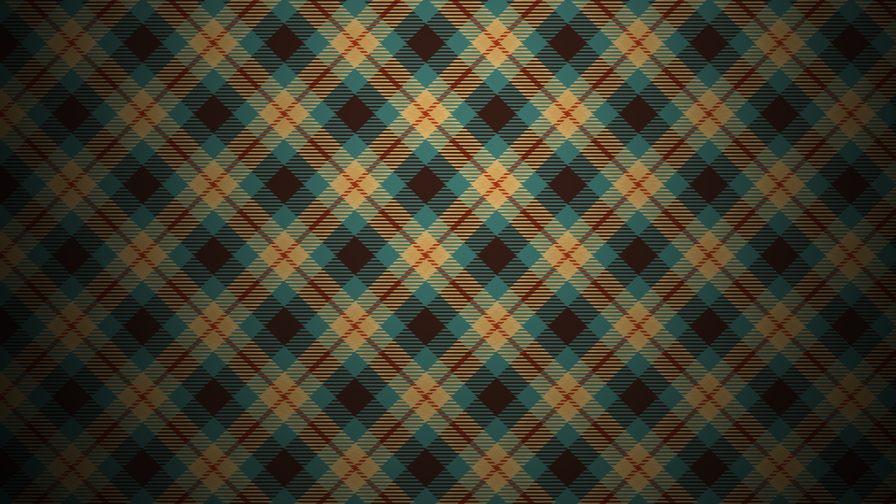
Reproduce this pattern procedurally as a Shadertoy shader.

```glsl
#define PERIOD 0.281                 // repeat length, in canvas heights
#define CENTER vec2(-0.044, -0.007)  // a cream crossing, from mid canvas
#define THREADS 40.0                 // weave lines per repeat
#define RED_EDGE 0.023               // band limits, in repeats
#define TAN_EDGE 0.125
#define CREAM_EDGE 0.178
#define TEAL_EDGE 0.362
#define LIGHT_POS vec2(0.03, 0.22)
#define LIGHT_FALLOFF vec2(1.9, 1.25)

const vec3 RED   = vec3(0.64, 0.19, 0.07);
const vec3 TAN   = vec3(0.82, 0.64, 0.36);
const vec3 CREAM = vec3(0.83, 0.69, 0.42);
const vec3 TEAL  = vec3(0.24, 0.46, 0.43);
const vec3 BROWN = vec3(0.21, 0.115, 0.085);

// Antialiased step: 0 below the edge, 1 above it
float band(float edge, float d, float blur) {
    return clamp((d - edge) / blur + 0.5, 0.0, 1.0);
}

// Mirrored stripe sequence, one repeat per unit
vec3 stripes(float t, float blur) {
    float d = abs(fract(t + 0.5) - 0.5);
    vec3 color = mix(RED, TAN, band(RED_EDGE, d, blur));
    color = mix(color, CREAM, band(TAN_EDGE, d, blur));
    color = mix(color, TEAL, band(CREAM_EDGE, d, blur));
    return mix(color, BROWN, band(TEAL_EDGE, d, blur));
}

void mainImage(out vec4 fragColor, in vec2 fragCoord) {
    vec2 p = (fragCoord - 0.5 * iResolution.xy) / iResolution.y;
    vec2 q = (p - CENTER) / PERIOD;
    float pixel = 1.0 / (iResolution.y * PERIOD);

    // Two diagonal sets of stripes
    vec3 warp = stripes(q.x + q.y, pixel * 1.5);
    vec3 weft = stripes(q.x - q.y, pixel * 1.5);

    // Horizontal weave lines alternate between the sets
    float thread = abs(fract(q.y * THREADS) - 0.5);
    vec3 color = mix(warp, weft, band(0.25, thread, pixel * THREADS));

    // Soft spotlight with dark corners
    vec2 away = p - LIGHT_POS;
    color *= exp(-dot(LIGHT_FALLOFF, away * away));

    fragColor = vec4(color, 1.0);
}
```
